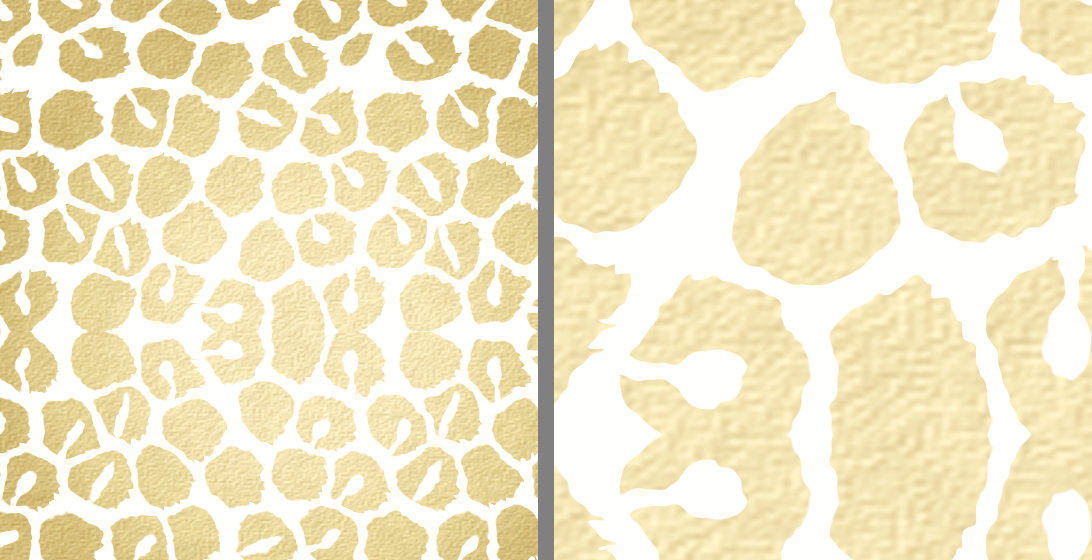
Left: the whole. Right: its middle third, enlarged.
A Shadertoy shader for this pattern:

```glsl
const vec3 PAPER = vec3(1.0, 1.0, 0.995);
const vec3 GOLD_PALE = vec3(0.96, 0.90, 0.71);
const vec3 GOLD_MID = vec3(0.91, 0.84, 0.60);
const vec3 GOLD_DEEP = vec3(0.83, 0.74, 0.47);
const vec2 GLOW_CENTRE = vec2(0.54, 0.41);
const vec2 CELL = vec2(0.1166, 0.108);   // spot spacing, canvas height = 1
const float COLUMNS = 5.0;               // columns before the pattern repeats
const float MIRROR_Y = 0.408;
const float HALF_GAP = 0.0065;
const float JITTER = 0.42;
const float SMALL_SHARE = 0.22;
const vec2 BIG_AXES = vec2(0.070, 0.052);
const vec2 SMALL_AXES = vec2(0.036, 0.024);
const float WOBBLE = 0.014;
const float FRAY = 0.0045;
const float GRAIN = 0.10;

float hash(vec2 p) {
    vec3 h = fract(vec3(p.xyx) * 0.1031);
    h += dot(h, h.yzx + 33.33);
    return fract((h.x + h.y) * h.z);
}

vec2 hash2(vec2 p) {
    return vec2(hash(p + 17.3), hash(p + 71.9));
}

float noise(vec2 p) {
    vec2 i = floor(p), f = fract(p);
    f = f * f * (3.0 - 2.0 * f);
    return mix(mix(hash(i), hash(i + vec2(1, 0)), f.x),
               mix(hash(i + vec2(0, 1)), hash(i + vec2(1, 1)), f.x), f.y);
}

vec2 noise2(vec2 p) {
    return vec2(noise(p), noise(p + 43.7)) - 0.5;
}

float smin(float a, float b, float k) {
    float h = max(k - abs(a - b), 0.0) / k;
    return min(a, b) - h * h * k * 0.25;
}

float ellipse(vec2 p, vec2 axes) {
    return (length(p / axes) - 1.0) * min(axes.x, axes.y);
}

vec2 wrapId(vec2 id) {
    return vec2(mod(id.x, COLUMNS), id.y + 20.0);
}

bool isSmall(vec2 key) {
    return hash(key + 5.1) < SMALL_SHARE;
}

// Spot centre in xy, territory radius in z
vec3 spotSite(vec2 id) {
    vec2 key = wrapId(id);
    vec2 offset = 0.5 + JITTER * (hash2(key) - 0.5);
    offset.x += 0.5 * mod(id.y, 2.0);
    return vec3((id + offset) * CELL, isSmall(key) ? 0.030 : 0.055);
}

// Opening cut into a spot: notched ring, leaf slit, or split pair
float opening(vec2 q, vec2 key) {
    float kind = hash(key + 9.7);
    if (kind < 0.36) return 1.0;
    float turn = 0.7 + 1.5 * hash(key + 3.3);
    q = mat2(cos(turn), -sin(turn), sin(turn), cos(turn)) * q;
    if (kind < 0.74) {
        float hole = ellipse(q, vec2(0.021, 0.013));
        float along = clamp(q.x, 0.0, 0.09);
        float notch = length(q - vec2(along, 0.0)) - 0.003 - 0.07 * along;
        return smin(hole, notch, 0.006);
    }
    if (kind < 0.88) return ellipse(q - vec2(0.012, 0.0), vec2(0.042, 0.010));
    return abs(q.y + 6.0 * q.x * q.x) - 0.007;
}

// Signed distance to the spots, negative inside
float spots(vec2 p) {
    p += WOBBLE * noise2(p * 30.0) + FRAY * noise2(p * 120.0);
    vec2 base = floor(p / CELL), nearId = base;
    float best = 1e5;
    for (int j = -2; j <= 2; j++)
    for (int i = -2; i <= 2; i++) {
        vec2 id = base + vec2(i, j);
        vec3 s = spotSite(id);
        float power = dot(p - s.xy, p - s.xy) - s.z * s.z;
        if (power < best) { best = power; nearId = id; }
    }

    // Rounded distance to the neighbouring territories
    vec3 site = spotSite(nearId);
    float edge = 1.0;
    for (int j = -2; j <= 2; j++)
    for (int i = -2; i <= 2; i++) {
        vec2 id = base + vec2(i, j);
        if (id == nearId) continue;
        vec3 s = spotSite(id);
        float power = dot(p - s.xy, p - s.xy) - s.z * s.z;
        edge = smin(edge, (power - best) / (2.0 * distance(s.xy, site.xy)), 0.014);
    }

    // Tilted oval body with one torn end
    vec2 key = wrapId(nearId);
    float tilt = 0.15 + 0.9 * hash(key + 1.7);
    vec2 q = mat2(cos(tilt), -sin(tilt), sin(tilt), cos(tilt)) * (p - site.xy);
    bool small = isSmall(key);
    float body = -smin(-ellipse(q, small ? SMALL_AXES : BIG_AXES), edge - HALF_GAP, 0.012);
    float torn = smoothstep(0.01, 0.05, q.x) * 0.011;
    body += torn * (noise(vec2(q.y * 170.0, key.x * 7.0 + key.y)) - 0.3);
    return small ? body : max(body, -opening(q, key));
}

vec3 goldFoil(vec2 uv) {
    float r = distance(uv, GLOW_CENTRE);
    vec3 gold = mix(GOLD_PALE, GOLD_MID, smoothstep(0.20, 0.42, r));
    gold = mix(gold, GOLD_DEEP, smoothstep(0.40, 0.58, r));
    // Embossed grain, lit from the upper left
    vec2 g = uv * vec2(190.0, 250.0);
    float relief = noise(g) - noise(g + vec2(0.6, -0.7));
    relief += 0.4 * (noise(uv * 45.0) - 0.5);
    return gold + GRAIN * relief * vec3(0.8, 0.9, 1.1);
}

void mainImage(out vec4 fragColor, in vec2 fragCoord) {
    vec2 uv = fragCoord / iResolution.y;
    float d = spots(vec2(uv.x, abs(uv.y - MIRROR_Y)));
    float soft = 0.9 / iResolution.y;
    float ink = 1.0 - smoothstep(-soft, soft, d);
    fragColor = vec4(mix(PAPER, goldFoil(uv), ink), 1.0);
}
```
